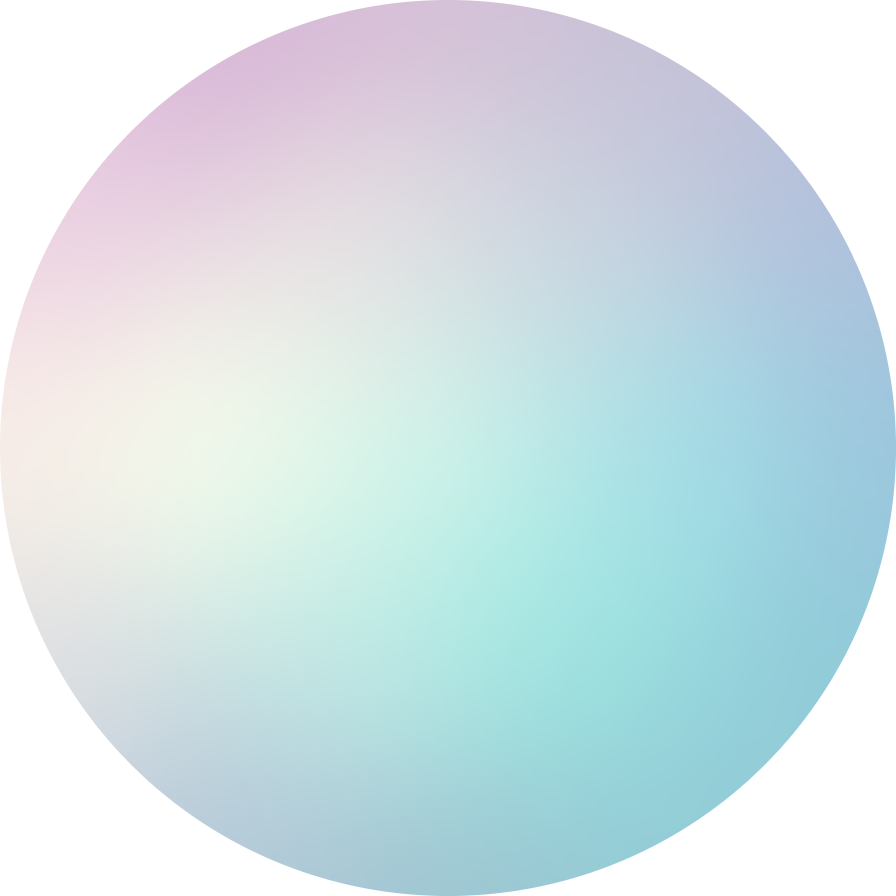
Reproduce this background procedurally as a Shadertoy shader.

```glsl
// A soft pastel disc on white: pink at the upper left, cream at the left,
// aqua at the lower right and blue at the right. Two rings of colour lights
// and a central one are blended by normalised Gaussian weights.

const float DISC_RADIUS  = 0.5;
const float INNER_RADIUS = 0.25;
const float RIM_RADIUS   = 0.52;   // just outside the disc, keeps the rim vivid
const float SPREAD       = 0.032;  // squared reach of each light
const float TAU          = 6.2831853;

const int INNER_COUNT = 6;
const int RIM_COUNT   = 12;

const vec3 PAPER       = vec3(1.0);
const vec3 CENTRE_MINT = vec3(0.808, 0.973, 0.922);

// Both rings run anticlockwise from the right.
const vec3 INNER_COLOURS[INNER_COUNT] = vec3[INNER_COUNT](
    vec3(0.631, 0.867, 0.906),  // sky
    vec3(0.800, 0.831, 0.875),  // mist
    vec3(0.922, 0.890, 0.890),  // pearl
    vec3(0.969, 0.996, 0.925),  // ivory
    vec3(0.757, 0.914, 0.898),  // pale mint
    vec3(0.608, 0.898, 0.878)   // aqua
);

const vec3 RIM_COLOURS[RIM_COUNT] = vec3[RIM_COUNT](
    vec3(0.608, 0.769, 0.863),  // blue
    vec3(0.694, 0.753, 0.863),  // periwinkle
    vec3(0.773, 0.757, 0.843),  // lavender
    vec3(0.839, 0.753, 0.843),  // mauve
    vec3(0.839, 0.702, 0.839),  // orchid
    vec3(0.925, 0.816, 0.890),  // rose
    vec3(0.980, 0.933, 0.906),  // cream
    vec3(0.867, 0.871, 0.886),  // silver
    vec3(0.706, 0.776, 0.843),  // steel
    vec3(0.616, 0.769, 0.816),  // slate
    vec3(0.573, 0.796, 0.839),  // teal
    vec3(0.565, 0.792, 0.847)   // lagoon
);

// Point on a ring for light number i out of count.
vec2 ringPoint(int i, int count, float radius) {
    float angle = TAU * float(i) / float(count);
    return radius * vec2(cos(angle), sin(angle));
}

// Weighted colour in rgb, weight in a.
vec4 light(vec2 p, vec2 position, vec3 colour) {
    vec2 offset = p - position;
    return vec4(colour, 1.0) * exp(-dot(offset, offset) / SPREAD);
}

vec3 pastelBlend(vec2 p) {
    vec4 sum = light(p, vec2(0.0), CENTRE_MINT);
    for (int i = 0; i < INNER_COUNT; i++) {
        sum += light(p, ringPoint(i, INNER_COUNT, INNER_RADIUS), INNER_COLOURS[i]);
    }
    for (int i = 0; i < RIM_COUNT; i++) {
        sum += light(p, ringPoint(i, RIM_COUNT, RIM_RADIUS), RIM_COLOURS[i]);
    }
    return sum.rgb / sum.a;
}

void mainImage(out vec4 fragColor, in vec2 fragCoord) {
    float size = min(iResolution.x, iResolution.y);
    vec2 p = (fragCoord - 0.5 * iResolution.xy) / size;

    // Disc with an edge one pixel wide
    float edge = length(p) - DISC_RADIUS;
    float coverage = clamp(0.5 - edge * size, 0.0, 1.0);

    fragColor = vec4(mix(PAPER, pastelBlend(p), coverage), 1.0);
}
```
